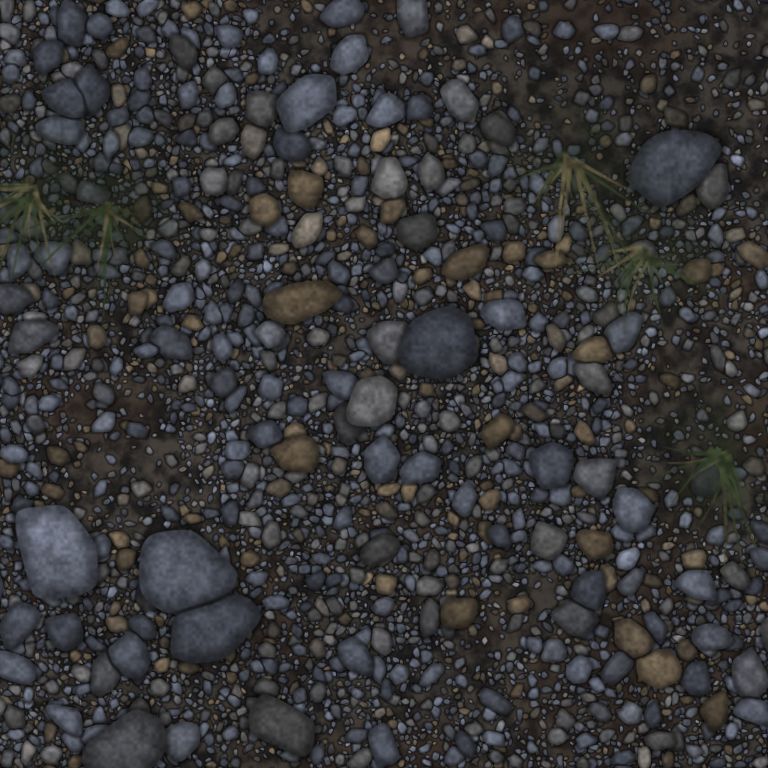
Write a Shadertoy shader that draws this texture.

```glsl
// Damp gravel on dark soil: angular blue-grey and brown stones with grass tufts.
// Five jittered grids of rounded polygons are layered from grit to large stones,
// thinned out over noisy soil patches, then curved grass blades are drawn on top.

const float TAU = 6.2831853;
const vec3 SOIL_DARK = vec3(0.105, 0.100, 0.100);
const vec3 SOIL_LIGHT = vec3(0.255, 0.235, 0.215);
const vec3 SOIL_RUST = vec3(0.210, 0.155, 0.125);
const vec3 STONE_BLUE = vec3(0.320, 0.337, 0.382);
const vec3 STONE_GREY = vec3(0.345, 0.340, 0.340);
const vec3 STONE_OCHRE = vec3(0.370, 0.325, 0.265);
const vec3 GRASS_GREEN = vec3(0.190, 0.230, 0.150);
const vec3 GRASS_STRAW = vec3(0.390, 0.350, 0.255);

float hash(vec2 p) {
    vec3 q = fract(vec3(p.xyx) * 0.1031);
    q += dot(q, q.yzx + 33.33);
    return fract((q.x + q.y) * q.z);
}

vec2 hash2(vec2 p) {
    return vec2(hash(p + 17.3), hash(p + 71.9));
}

float noise(vec2 p) {
    vec2 i = floor(p), f = fract(p);
    f = f * f * (3.0 - 2.0 * f);
    return mix(mix(hash(i), hash(i + vec2(1, 0)), f.x),
               mix(hash(i + vec2(0, 1)), hash(i + vec2(1, 1)), f.x), f.y);
}

float fbm(vec2 p) {
    float sum = 0.0, amp = 0.5;
    for (int i = 0; i < 4; i++) {
        sum += amp * noise(p);
        p = mat2(1.6, 1.2, -1.2, 1.6) * p + 5.7;
        amp *= 0.5;
    }
    return sum / 0.9375;
}

vec2 direction(float angle) {
    return vec2(cos(angle), sin(angle));
}

float soilAmount(vec2 uv) {
    return smoothstep(0.46, 0.68, fbm(uv * 3.6 + 8.4));
}

// Rounded polygon of about unit radius: smooth maximum of random half planes.
float stoneDistance(vec2 p, vec2 seed) {
    float sum = 0.0;
    for (int i = 0; i < 7; i++) {
        vec2 h = hash2(seed + float(i) * 3.7);
        float side = dot(p, direction(TAU * (float(i) + 0.7 * h.x) / 7.0));
        sum += exp(11.0 * (side - 0.78 - 0.34 * h.y));
    }
    return log(sum) / 11.0;
}

vec3 stoneColor(vec2 uv, vec2 seed, vec2 local, float depth) {
    float kind = hash(seed + 41.0);
    vec3 color = mix(STONE_BLUE, STONE_GREY, smoothstep(0.35, 0.75, kind));
    color = mix(color, STONE_OCHRE, smoothstep(0.78, 0.95, kind));
    float tone = mix(0.72, 1.22, hash(seed + 57.0));
    tone += 0.35 * smoothstep(0.96, 0.99, hash(seed + 63.0));
    float grain = 0.62 + 0.50 * fbm(uv * 75.0 + seed) + 0.26 * noise(uv * 210.0);
    float dome = mix(0.60, 1.0, smoothstep(0.0, 0.45, depth));
    return color * tone * grain * dome * (1.0 + 0.13 * dot(local, vec2(-0.4, 0.9)));
}

// Draws one grid of stones over the base, with contact shadows and creases.
vec3 addStones(vec3 base, vec2 uv, float cells, float density, float layer) {
    float nearest = 9.0, second = 9.0, depth = 0.0;
    vec2 bestSeed = vec2(0.0), bestLocal = vec2(0.0);
    vec2 grid = uv * cells, cell = floor(grid);
    for (int y = -1; y <= 1; y++)
    for (int x = -1; x <= 1; x++) {
        vec2 id = cell + vec2(x, y), seed = id + layer * 37.0;
        vec2 center = id + 0.2 + 0.6 * hash2(seed);
        float chance = density * (1.0 - 0.72 * soilAmount(center / cells));
        if (hash(seed + 5.0) > chance) continue;
        float radius = mix(0.27, 0.54, hash(seed + 9.0));
        vec2 offset = (grid - center) / radius;
        vec2 axis = direction(TAU * hash(seed + 13.0));
        vec2 turned = vec2(dot(offset, axis), dot(offset, vec2(-axis.y, axis.x)));
        turned *= vec2(0.84, mix(0.95, 1.45, hash(seed + 21.0)));
        float d = stoneDistance(turned, seed), span = d * radius / cells;
        if (span < nearest) {
            second = nearest;
            nearest = span;
            depth = -d;
            bestSeed = seed;
            bestLocal = offset;
        } else second = min(second, span);
    }
    float reach = 0.002 + 0.07 / cells;
    base *= mix(0.56, 1.0, smoothstep(0.0, reach, nearest));
    vec3 stone = stoneColor(uv, bestSeed, bestLocal, depth);
    stone *= mix(0.5, 1.0, smoothstep(0.0, reach, second - nearest));
    return mix(base, stone, smoothstep(0.0013, -0.0013, nearest));
}

// Blade cover: a bent stroke that thins out towards its tip.
float blade(vec2 p, float angle, float len, float bend) {
    vec2 axis = direction(angle);
    float t = dot(p, axis) / len;
    float across = dot(p, vec2(-axis.y, axis.x)) - bend * t * t;
    float width = 0.0038 * (1.0 - 0.75 * clamp(t, 0.0, 1.0));
    float ends = smoothstep(-0.02, 0.05, t) * smoothstep(1.0, 0.8, t);
    return ends * smoothstep(width + 0.0012, width - 0.0022, abs(across));
}

vec3 addTuft(vec3 base, vec2 p, float seed) {
    float shade = exp(-dot(p, p) * 170.0) * noise(p * 30.0 + seed);
    base = mix(base, GRASS_GREEN * 0.6, 0.7 * shade);
    for (int i = 0; i < 16; i++) {
        vec2 id = vec2(float(i), seed), h = hash2(id);
        float angle = -1.75 + 2.9 * (h.x - 0.5);
        float len = mix(0.05, 0.18, h.y * h.y);
        float cover = blade(p - 0.02 * (hash2(id + 4.0) - 0.5), angle, len, 0.06 * (hash(id) - 0.5));
        vec3 color = mix(GRASS_GREEN, GRASS_STRAW, smoothstep(0.45, 0.95, hash(id + 8.0)));
        base = mix(base, color * (0.75 + 0.5 * noise(p * 120.0)), 0.72 * cover);
    }
    return base;
}

void mainImage(out vec4 fragColor, in vec2 fragCoord) {
    vec2 uv = fragCoord / iResolution.y;

    // Soil with rusty patches
    vec3 color = mix(SOIL_DARK, SOIL_LIGHT, smoothstep(0.2, 0.8, fbm(uv * 62.0)));
    color = mix(color, SOIL_RUST, 0.45 * smoothstep(0.5, 0.75, fbm(uv * 6.0 + 30.0)));

    // Stones from fine grit to large
    color = addStones(color, uv, 112.0, 0.75, 1.0);
    color = addStones(color, uv, 64.0, 0.80, 2.0);
    color = addStones(color, uv, 35.0, 0.66, 3.0);
    color = addStones(color, uv, 19.0, 0.42, 4.0);
    color = addStones(color, uv, 9.5, 0.15, 5.0);

    // Grass tufts near the sides
    for (int i = 0; i < 5; i++) {
        float n = float(i);
        vec2 root = vec2(fract(0.14 - 0.1 * n), 0.62 + 0.22 * sin(0.52 + 2.0 * n));
        color = addTuft(color, uv - root, n + 3.0);
    }

    // Uneven light
    color *= 0.86 + 0.30 * fbm(uv * 5.0 + 50.0);
    fragColor = vec4(color, 1.0);
}
```
